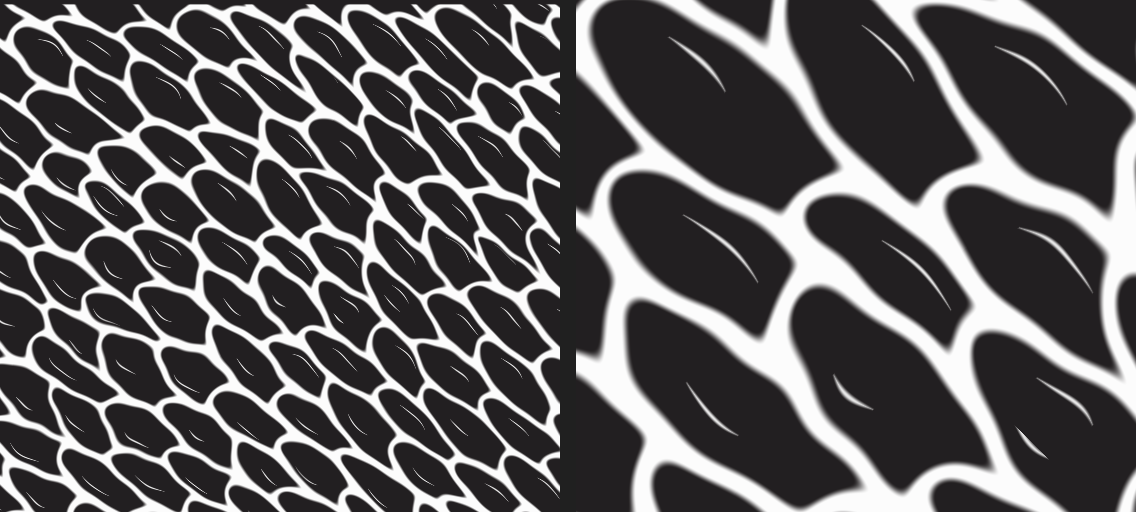
Left: the whole. Right: its middle third, enlarged.
Give the GLSL for this pattern, as a Shadertoy shader.

```glsl
// Dark overlapping leaf scales split by pale gaps, each with a thin glint.
// Cellular noise with an asymmetric distance gives every cell a round head
// and a hollow tail; layered sines bend the rows.

const vec3  DARK  = vec3(0.135, 0.122, 0.128);
const vec3  PALE  = vec3(0.99);
const float ANGLE = -0.70;               // leaf direction, radians
const vec2  CELL  = vec2(0.162, 0.070);  // leaf spacing along and across
const float JITTER = 0.46;               // scatter of the leaf centres
const float STRETCH = 0.42;              // how far tails reach past heads
const float SIZE_SPREAD = 0.16;          // variation of leaf size
const float HALF_GAP = 0.0050;
const float HEAD_ROUND = 0.0085;
const float TAIL_ROUND = 0.0036;
const float SOFTNESS = 0.0027;           // edge blur
const float GLINT_WIDTH = 0.0012;
const float TOP_BAND = 0.0085;           // dark strip along the top

vec3 hash3(vec2 id) {
    vec3 q = fract(id.xyx * vec3(0.1031, 0.1030, 0.0973) + 0.37);
    q += dot(q, q.yxz + 33.33);
    return fract((q.xxy + q.yzz) * q.zyx);
}

// Bend of the rows: broad sway, then small wobbles of the outlines.
vec2 bend(vec2 p) {
    p += 0.024 * sin(5.0 * p.yx + vec2(0.6, 2.1));
    p += 0.0042 * sin(37.0 * p.yx + 11.0 * p + vec2(1.3, 4.0));
    p += 0.0012 * sin(93.0 * p.yx - 31.0 * p + vec2(3.0, 0.5));
    return p;
}

// Vector from the leaf centre of a grid cell to u, in cell units.
vec2 fromCentre(vec2 u, vec2 id) {
    vec2 centre = id + 0.5 + JITTER * (hash3(id).xy - 0.5);
    centre.x += 0.5 * mod(id.y, 2.0);
    return u - centre;
}

// Growth distance: level sets are ellipses with the centre as a focus.
float growth(vec2 v, vec2 id) {
    return length(v) - STRETCH * v.x + SIZE_SPREAD * (hash3(id).z - 0.5);
}

vec2 unit(vec2 v) {
    return v / max(length(v), 1e-4);
}

// Thin curved stroke, tapering to both ends; negative inside.
float glint(vec2 local, float side, float seed) {
    float halfLength = mix(0.020, 0.034, seed);
    vec2 q = local - vec2(0.040, 0.0);
    float arc = side * (0.017 - 5.5 * q.x * q.x);
    float taper = 1.0 - pow(q.x / halfLength, 2.0);
    float slope = 11.0 * q.x;
    float stroke = abs(q.y - arc) / sqrt(1.0 + slope * slope);
    return max(stroke - GLINT_WIDTH * taper, abs(q.x) - halfLength);
}

void mainImage(out vec4 fragColor, in vec2 fragCoord) {
    vec2 p = fragCoord / iResolution.y;
    float pixel = 1.0 / iResolution.y;

    // Rotate so that x runs from head to tail.
    vec2 axis = vec2(cos(ANGLE), sin(ANGLE));
    vec2 b = bend(p);
    vec2 u = vec2(dot(b, axis), dot(b, vec2(-axis.y, axis.x))) / CELL;
    vec2 base = floor(u);

    // Find the leaf that owns this point.
    float nearest = 1e3;
    vec2 ownerId = base, owner = vec2(0.0);
    for (int j = -2; j <= 2; j++)
    for (int i = -2; i <= 2; i++) {
        vec2 id = base + vec2(i, j);
        vec2 v = fromCentre(u, id);
        float f = growth(v, id);
        if (f < nearest) { nearest = f; owner = v; ownerId = id; }
    }

    // Smooth minimum of the distances to all borders, rounder at the head.
    float rounding = mix(HEAD_ROUND, TAIL_ROUND, smoothstep(-0.1, 0.55, owner.x));
    float sum = 1e-9;
    for (int j = -2; j <= 2; j++)
    for (int i = -2; i <= 2; i++) {
        vec2 id = base + vec2(i, j);
        if (id == ownerId) continue;
        vec2 v = fromCentre(u, id);
        float slope = length((unit(v) - unit(owner)) / CELL);
        float border = (growth(v, id) - nearest) / max(slope, 1e-3);
        sum += exp(-border / rounding);
    }
    float inside = -rounding * log(sum);

    // Gaps swell and thin slowly over the canvas.
    float gap = HALF_GAP * (1.0 + 0.22 * sin(9.0 * p.x + 4.0 * sin(5.0 * p.y)));
    float soft = max(SOFTNESS, 0.75 * pixel);
    float pale = 1.0 - smoothstep(-soft, soft, inside - gap);

    // Glints sit on the upper side to the right, on the lower side elsewhere.
    float seed = hash3(ownerId + 17.0).x;
    vec2 middle = p - vec2(0.45, 0.42);
    float side = middle.x + middle.y + 0.5 * (seed - 0.5) > 0.1 ? 1.0 : -1.0;
    float stroke = glint(owner * CELL, side, seed);
    float edge = max(0.0011, 0.6 * pixel);
    float shine = 1.0 - smoothstep(-edge, edge, stroke);
    shine *= smoothstep(gap, gap + 0.010, inside);
    pale = max(pale, 0.9 * shine);

    // Dark strip at the top.
    pale *= 1.0 - smoothstep(-pixel, pixel, p.y - 1.0 + TOP_BAND);

    fragColor = vec4(mix(DARK, PALE, pale), 1.0);
}
```
